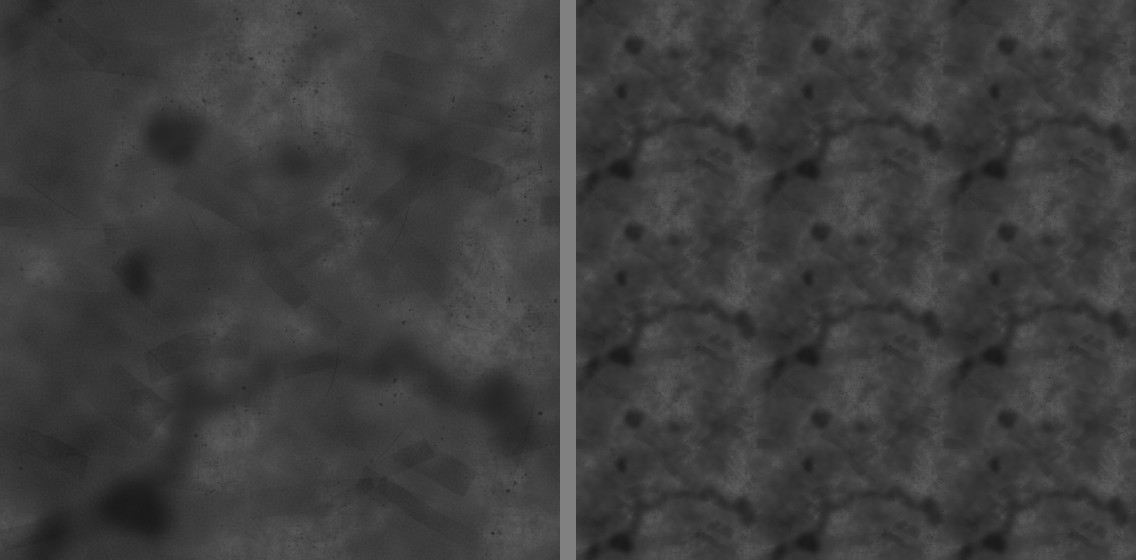
Left: one tile. Right: repeated 3 by 3.
Give the GLSL for this texture, as a Shadertoy shader.

```glsl
// Dark, worn slate: soft clouds and shadow blotches, crossed by broad wipe
// marks, with pale grainy patches, clustered dark specks and faint hairlines.
// Every layer is wrapped gradient noise or a wrapped scatter grid, so it tiles.

const vec3  SLATE_TINT     = vec3(1.0);
const float BASE_LIGHT     = 0.247;
const float CLOUD_CONTRAST = 0.085;
const float BLOTCH_DEPTH   = 0.105;
const float WEAR_LIGHT     = 0.055;
const float WIPE_CONTRAST  = 0.036;
const float WIPE_EDGE      = 0.004;
const float SPECK_DEPTH    = 0.10;
const float HAIR_DEPTH     = 0.035;
const float HAIR_WIDTH     = 0.0006;
const float GRAIN_CONTRAST = 0.022;
const int   WIPE_LAYERS    = 4;

// Integer hash: three values in 0..1 for a grid cell and a seed
vec3 hash3(vec2 cell, float seed) {
    uvec3 v = uvec3(cell, seed) * 1664525u + 1013904223u;
    v.x += v.y * v.z; v.y += v.z * v.x; v.z += v.x * v.y;
    v ^= v >> 16u;
    v.x += v.y * v.z; v.y += v.z * v.x; v.z += v.x * v.y;
    return vec3(v & 0xffffu) / 65535.0;
}

vec2 rotate(vec2 p, float angle) {
    float c = cos(angle), s = sin(angle);
    return vec2(c * p.x + s * p.y, c * p.y - s * p.x);
}

float cornerSlope(vec2 cell, vec2 offset, float period, float seed) {
    float angle = 6.2832 * hash3(mod(cell, period), seed).x;
    return dot(vec2(cos(angle), sin(angle)), offset);
}

// Gradient noise that wraps after a whole number of cells
float gradientNoise(vec2 uv, float period, float seed) {
    vec2 p = uv * period, i = floor(p), f = p - i;
    vec2 u = f * f * f * (f * (f * 6.0 - 15.0) + 10.0);
    vec2 e = vec2(0.0, 1.0);
    float low  = mix(cornerSlope(i, f, period, seed),
                     cornerSlope(i + e.yx, f - e.yx, period, seed), u.x);
    float high = mix(cornerSlope(i + e.xy, f - e.xy, period, seed),
                     cornerSlope(i + e.yy, f - e.yy, period, seed), u.x);
    return mix(low, high, u.y);
}

float fbm(vec2 uv, float period, float gain, float seed) {
    float sum = 0.0, amplitude = 1.0;
    for (int i = 0; i < 4; i++) {
        sum += amplitude * gradientNoise(uv, period, seed + float(i));
        period *= 2.0;
        amplitude *= gain;
    }
    return sum;
}

// Broad, slightly bent wipe marks: crisp sides, one end fading out
float wipes(vec2 uv, float count, float seed) {
    vec2 p = uv * count, home = floor(p);
    float sum = 0.0;
    for (int y = -1; y <= 1; y++)
    for (int x = -1; x <= 1; x++) {
        vec2 cell = home + vec2(x, y), wrapped = mod(cell, count);
        vec3 place = hash3(wrapped, seed);
        vec3 form  = hash3(wrapped, seed + 1.0);
        vec3 look  = hash3(wrapped, seed + 2.0);
        vec2 q = rotate(p - cell - place.xy, (place.z - 0.57) * 1.5);
        q.y += 0.5 * (form.x - 0.5) * q.x * q.x;
        vec2 extent = mix(vec2(0.3, 0.09), vec2(0.75, 0.2), form.yz);
        vec2 inside = smoothstep(vec2(0.0), vec2(WIPE_EDGE * count), extent - abs(q));
        float along = look.y < 0.5 ? q.x : -q.x;
        float fade = smoothstep(-extent.x, 0.6 * extent.x, along);
        fade *= 0.75 + 0.5 * (look.z - 0.5) * q.y / extent.y;
        sum += mix(-1.0, 0.45, look.x) * inside.x * inside.y * fade;
    }
    return sum;
}

// Small irregular dots, one at most per cell
float specks(vec2 uv, float count, float density, float seed) {
    vec2 p = uv * count, cell = mod(floor(p), count);
    vec3 place = hash3(cell, seed), form = hash3(cell, seed + 1.0);
    float radius = mix(0.08, 0.28, form.x * form.x);
    float reach = length(fract(p) - mix(vec2(0.3), vec2(0.7), place.xy));
    reach += 0.15 * gradientNoise(uv, count * 4.0, seed + 2.0);
    float soft = 0.6 * count / iResolution.y;
    float shown = smoothstep(place.z, place.z + 0.05, density);
    return shown * (0.4 + 0.6 * form.y) * (1.0 - smoothstep(radius - soft, radius + soft, reach));
}

// Sparse thin curved scratches
float hairlines(vec2 uv, float count, float seed) {
    vec2 p = uv * count, home = floor(p);
    float sum = 0.0;
    for (int y = -1; y <= 1; y++)
    for (int x = -1; x <= 1; x++) {
        vec2 cell = home + vec2(x, y), wrapped = mod(cell, count);
        vec3 place = hash3(wrapped, seed), form = hash3(wrapped, seed + 1.0);
        vec2 q = rotate(p - cell - place.xy, 6.2832 * place.z);
        q.y += (form.x - 0.5) * q.x * q.x;
        float taper = 1.0 - smoothstep(0.1, mix(0.2, 0.7, form.y), abs(q.x));
        float width = HAIR_WIDTH + 1.0 / iResolution.y;
        sum += form.z * taper * (1.0 - smoothstep(0.0, width, abs(q.y) / count));
    }
    return sum;
}

void mainImage(out vec4 fragColor, in vec2 fragCoord) {
    vec2 uv = fragCoord / iResolution.xy;

    // Large soft shapes
    float cloud  = fbm(uv, 3.0, 0.6, 10.0);
    float blotch = smoothstep(0.1, 0.6, gradientNoise(uv, 5.0, 20.0) + 0.4 * gradientNoise(uv, 10.0, 21.0));
    float wear   = smoothstep(-0.05, 0.5, cloud + 0.6 * gradientNoise(uv, 9.0, 22.0));
    float detail = 1.0 - 0.7 * blotch;

    // Wipe marks with slightly frayed edges
    vec2 frayed = uv + 0.002 * gradientNoise(uv, 60.0, 30.0);
    float wiped = 0.0;
    for (int i = 0; i < WIPE_LAYERS; i++)
        wiped += wipes(frayed, 4.0 + float(i), 40.0 + 5.0 * float(i));

    // Fine surface texture, gathered in the worn patches
    float mottle  = fbm(uv, 32.0, 0.85, 70.0);
    float cluster = wear * smoothstep(-0.1, 0.45, fbm(uv, 12.0, 0.6, 75.0));
    float dirt = specks(uv, 70.0, 0.03 + 0.22 * cluster, 80.0)
               + specks(uv, 140.0, 0.03 + 0.5 * cluster, 84.0);

    float light = BASE_LIGHT + CLOUD_CONTRAST * cloud - BLOTCH_DEPTH * blotch;
    light += detail * WEAR_LIGHT * wear * (0.5 + 0.7 * mottle);
    light += detail * WIPE_CONTRAST * wiped;
    light += detail * GRAIN_CONTRAST * gradientNoise(uv, 220.0, 90.0);
    light -= detail * (SPECK_DEPTH * dirt + HAIR_DEPTH * hairlines(uv, 6.0, 94.0));

    fragColor = vec4(SLATE_TINT * clamp(light, 0.07, 0.5), 1.0);
}
```
